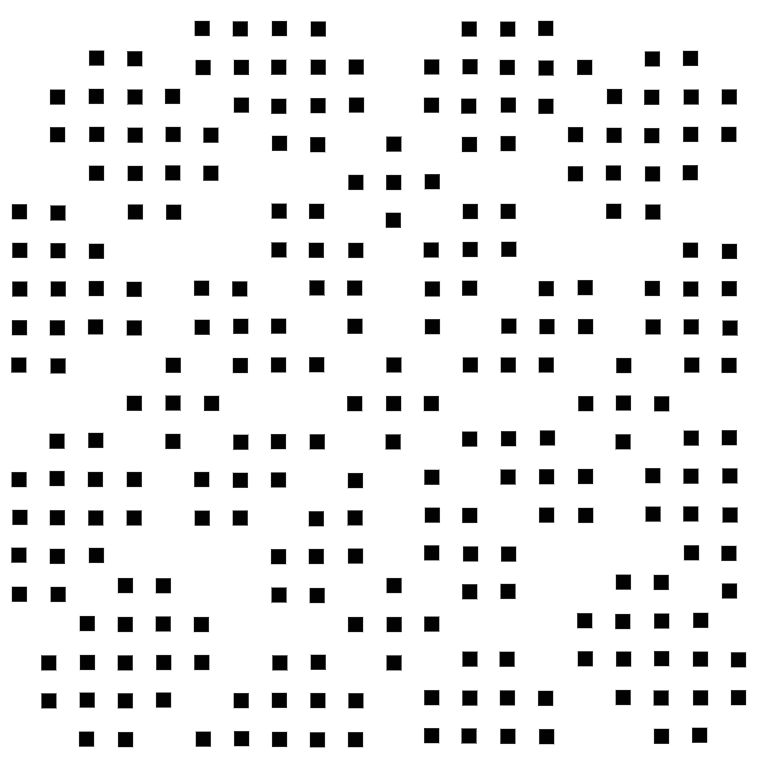
Give the GLSL for this pattern, as a three.js fragment shader.

```glsl
// A knitting-chart rose in small black squares on white: an eight-petalled star,
// five plus signs and a ring of twelve leaves. Each motif is a rule on its own
// square lattice, folded into one quadrant, with a few dropped stitches.
#define PITCH 0.0499
#define CENTRE vec2(0.5124, 0.4749)
#define HALF_SIDE 0.196
#define SOFT 0.02
#define JITTER 0.018
#define SAG 0.08
#define RING 8.765
#define PLUS_REACH 5.765
#define INK vec3(0.006)
#define PAPER vec3(1.0)

varying vec2 vUv;

float hash(vec2 p) {
  vec3 q = fract(vec3(p.xyx) * 0.1031);
  q += dot(q, q.yzx + 33.33);
  return fract((q.x + q.y) * q.z);
}

// Coverage of one slightly displaced square; offset is in lattice pitches.
float stitch(vec2 offset, vec2 seed) {
  vec2 shift = vec2(hash(seed), hash(seed + 17.3)) - 0.5;
  vec2 d = abs(offset - 2.0 * JITTER * shift) - HALF_SIDE;
  return 1.0 - smoothstep(-SOFT, SOFT, max(d.x, d.y));
}

float plusSign(vec2 p, vec2 home) {
  vec2 local = p - home;
  vec2 cell = floor(local + 0.5);
  float inside = step(abs(cell.x) + abs(cell.y), 1.5);
  return inside * stitch(local - cell, cell + home * 3.0 + 50.0);
}

// Star petals, mirrored across both axes and the diagonals.
float star(vec2 q, vec2 side) {
  vec2 cell = floor(q + 0.5);
  float far = max(cell.x, cell.y);
  float near = min(cell.x, cell.y);
  bool petal = near > 0.5 && near < 3.5 && far < 5.5
            && far - near > 0.5 && far - near < 3.5;
  return petal ? stitch(q - cell, cell * side + 90.0) : 0.0;
}

// Pointed hexagon whose long axis runs towards the centre.
bool leafShape(vec2 c) {
  vec2 a = abs(c);
  return max(a.x, a.y) < 2.5 && abs(c.x - c.y) < 2.5 && abs(c.x + c.y) < 3.5;
}

float leaf(vec2 q, vec2 side, int kind) {
  vec2 home = side.y > 0.0 ? vec2(6.75, 7.0) : vec2(7.0, 6.76);
  if (kind == 1) home = vec2(2.98, RING);
  if (kind == 2) home = vec2(RING, 2.98);
  vec2 cell = floor(q - home + 0.5);
  vec2 rule = cell;
  bool dropped = false;

  // Irregular stitches: cut outer tips, one missing tip and one shifted row.
  if (kind == 1 && side.x > 0.0)
    dropped = cell.x > 1.5 && (side.y < 0.0 || cell.y > 0.5);
  if (kind == 2 && side.y > 0.0) {
    if (side.x > 0.0) dropped = cell.y > 1.5;
    else if (cell.y < -1.5) rule.x -= 1.0;
  }

  // Only whole squares within the canvas are drawn.
  vec2 spot = CENTRE + PITCH * side * (home + cell);
  bool onCanvas = min(spot.x, spot.y) > 0.0 && max(spot.x, spot.y) < 0.98;
  bool drawn = leafShape(rule) && onCanvas && !dropped;
  return drawn ? stitch(q - home - cell, (home + cell) * side + 130.0) : 0.0;
}

void main() {
  vec2 p = (vUv - CENTRE) / PITCH;

  // Plus signs in the middle and on the four axes.
  float ink = plusSign(p, vec2(0.0));
  for (int i = 0; i < 2; i++) {
    float way = float(i) * 2.0 - 1.0;
    ink = max(ink, plusSign(p, vec2(0.0, way * PLUS_REACH)));
    ink = max(ink, plusSign(p, vec2(way > 0.0 ? 6.0 : -PLUS_REACH, 0.0)));
  }

  // The lower right quarter sits a little high.
  vec2 side = vec2(p.x < 0.0 ? -1.0 : 1.0, p.y < 0.0 ? -1.0 : 1.0);
  if (side.x > 0.0 && side.y < 0.0) p.y -= SAG;
  vec2 q = p * side;

  ink = max(ink, star(q, side));
  for (int kind = 0; kind < 3; kind++) ink = max(ink, leaf(q, side, kind));

  gl_FragColor = vec4(mix(PAPER, INK, ink), 1.0);
}
```
